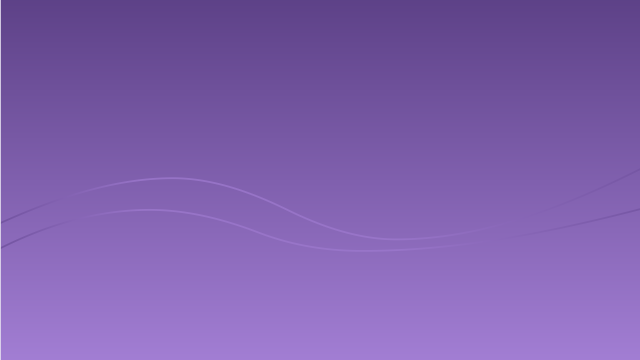
Reproduce this background procedurally as a Shadertoy shader.

```glsl
// A violet vertical gradient crossed by two thin wavy ribbons.
// Each ribbon is a chain of cubic Hermite spans; its stroke runs from dark
// at both ends to light in the middle. A pale hairline trims the left side.

const vec3 TOP_COLOR    = vec3(0.366, 0.257, 0.532);
const vec3 BOTTOM_COLOR = vec3(0.634, 0.492, 0.828);
const vec3 STROKE_DARK  = vec3(0.435, 0.315, 0.615);
const vec3 STROKE_LIGHT = vec3(0.605, 0.465, 0.795);
const vec3 EDGE_COLOR   = vec3(0.90, 0.88, 0.94);

const float STROKE_HALF_WIDTH = 0.0025;  // in canvas heights
const float STROKE_OPACITY    = 0.85;
const float EDGE_WIDTH        = 0.0023;  // in canvas heights
const vec2  FADE_IN  = vec2(0.0, 0.22);  // dark to light, in canvas widths
const vec2  FADE_OUT = vec2(0.62, 1.05); // light to dark, in canvas widths

// Knots: x and y as canvas fractions, then slope dy/dx
const int KNOTS = 5;
const vec3 UPPER_WAVE[KNOTS] = vec3[KNOTS](
    vec3(0.0, 0.380, 0.80), vec3(0.270, 0.505, 0.0), vec3(0.449, 0.417, -0.87),
    vec3(0.619, 0.335, 0.0), vec3(1.0, 0.530, 0.89));
const vec3 LOWER_WAVE[KNOTS] = vec3[KNOTS](
    vec3(0.0, 0.310, 0.89), vec3(0.234, 0.417, 0.0), vec3(0.404, 0.354, -0.68),
    vec3(0.566, 0.303, 0.0), vec3(1.0, 0.419, 0.46));

// Height of the Hermite span between knots a and b
float hermite(vec3 a, vec3 b, float x) {
    float span = b.x - a.x;
    float t = (x - a.x) / span;
    float s = 1.0 - t;
    return s * s * ((1.0 + 2.0 * t) * a.y + t * span * a.z)
         + t * t * ((1.0 + 2.0 * s) * b.y - s * span * b.z);
}

float waveHeight(vec3 knots[KNOTS], float x) {
    float y = knots[0].y;
    for (int i = 0; i < KNOTS - 1; i++) {
        if (x >= knots[i].x) y = hermite(knots[i], knots[i + 1], x);
    }
    return y;
}

// Antialiased coverage of a wave's stroke
float waveStroke(vec3 knots[KNOTS], vec2 uv, float aspect, float pixel) {
    const float STEP = 0.002;
    float y = waveHeight(knots, uv.x);
    float slope = (waveHeight(knots, uv.x + STEP) - y) / (STEP * aspect);
    float dist = abs(uv.y - y) * inversesqrt(1.0 + slope * slope);
    return clamp((STROKE_HALF_WIDTH - dist) / pixel + 0.5, 0.0, 1.0);
}

float ramp(vec2 range, float x) {
    return clamp((x - range.x) / (range.y - range.x), 0.0, 1.0);
}

void mainImage(out vec4 fragColor, in vec2 fragCoord) {
    vec2 uv = fragCoord / iResolution.xy;
    float aspect = iResolution.x / iResolution.y;
    float pixel = 1.0 / iResolution.y;

    // Background
    vec3 color = mix(BOTTOM_COLOR, TOP_COLOR, uv.y);

    // Ribbons
    float lightness = ramp(FADE_IN, uv.x) * (1.0 - ramp(FADE_OUT, uv.x));
    vec3 strokeColor = mix(STROKE_DARK, STROKE_LIGHT, lightness);
    float coverage = max(waveStroke(UPPER_WAVE, uv, aspect, pixel),
                         waveStroke(LOWER_WAVE, uv, aspect, pixel));
    color = mix(color, strokeColor, coverage * STROKE_OPACITY);

    // Left hairline
    float edge = clamp((EDGE_WIDTH - uv.x * aspect) / pixel + 0.5, 0.0, 1.0);
    color = mix(color, EDGE_COLOR, edge);

    fragColor = vec4(color, 1.0);
}
```
